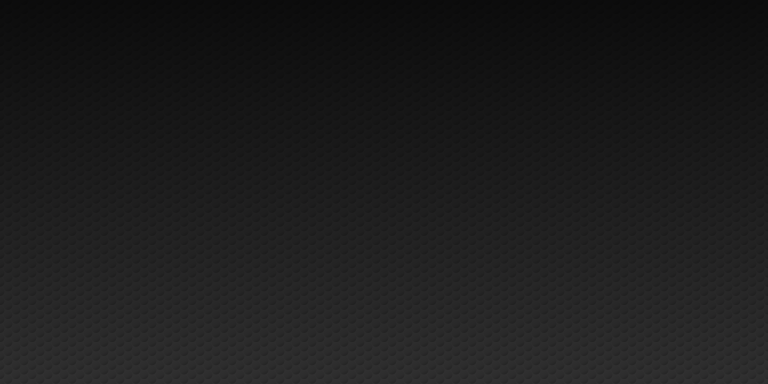
Give the GLSL for this background, as a Shadertoy shader.

```glsl
// Dark vertical gradient embossed with a fine honeycomb lattice of shallow dimples.

const float COLUMN_PITCH = 1.0 / 24.0;   // in canvas heights
const float ROW_PITCH = COLUMN_PITCH / 1.7320508;
const float DIMPLE_RADIUS = 0.47 * ROW_PITCH;
const float RELIEF_STRENGTH = 0.26;
const vec3 TOP_COLOR = vec3(0.046, 0.046, 0.047);
const vec3 BOTTOM_COLOR = vec3(0.183, 0.182, 0.183);

// Offset from the nearest centre of two interleaved rectangular grids
vec2 honeycombOffset(vec2 p, vec2 pitch) {
    vec2 a = (fract(p / pitch) - 0.5) * pitch;
    vec2 b = (fract(p / pitch + 0.5) - 0.5) * pitch;
    return dot(a, a) < dot(b, b) ? a : b;
}

// Signed relief: a dark bowl, deepest at lower right, between lighter ridges
float dimpleRelief(vec2 offset, float radius, float edge) {
    float d = length(offset) - radius;
    float inside = 1.0 - smoothstep(-edge, edge, d);
    float slope = dot(offset / radius, normalize(vec2(-0.5, 1.0)));
    float crescent = smoothstep(0.1, 0.9, -slope);
    return 0.2 + inside * (0.25 * slope - 0.25 - 0.35 * crescent);
}

void mainImage(out vec4 fragColor, in vec2 fragCoord) {
    vec2 p = fragCoord / iResolution.y;
    float pixel = 1.0 / iResolution.y;

    // Background gradient
    vec3 color = mix(BOTTOM_COLOR, TOP_COLOR, p.y);

    // Embossed lattice, more visible where the surface is lighter
    vec2 offset = honeycombOffset(p, vec2(COLUMN_PITCH, ROW_PITCH));
    float edge = max(0.7 * pixel, 0.1 * DIMPLE_RADIUS);
    float relief = dimpleRelief(offset, DIMPLE_RADIUS, edge);
    color *= 1.0 + RELIEF_STRENGTH * relief;

    fragColor = vec4(color, 1.0);
}
```
